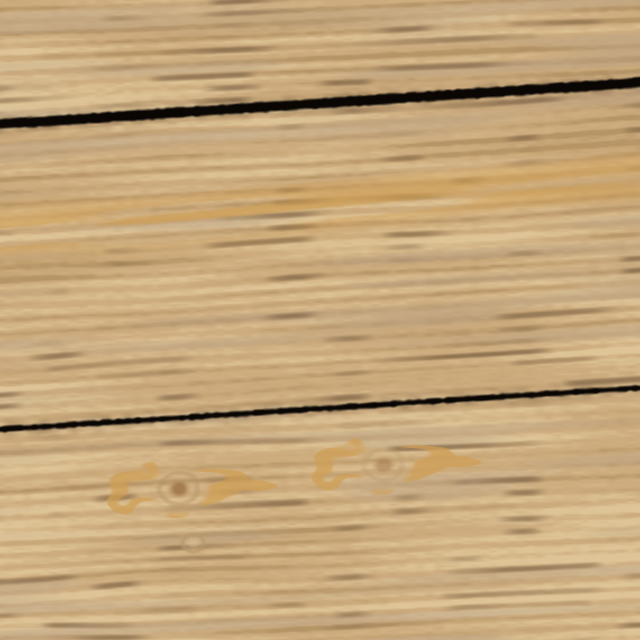
Give the GLSL for this texture, as a Shadertoy shader.

```glsl
// Three ribbed softwood boards, slightly tilted, parted by two dark gaps.
// Fine grooves and stretched value noise set the tone; amber figure and
// ringed knots are laid over it, and the gaps are drawn last.

const float GAP_SLOPE = 0.065;      // rise of the gaps across the canvas
const float GAP_START = 0.329;      // height of the lower gap at the left
const float BOARD_PITCH = 0.477;    // distance from gap to gap
const float GAP_THIN = 0.0042;      // half width of the lower gap
const float GAP_WIDE = 0.0078;      // half width of the upper gap
const float GROOVES = 51.0;         // grooves per canvas height
const float MIDDLE_SLOPE = 0.060;   // groove tilt on the middle board
const float OUTER_SLOPE = 0.046;    // groove tilt on the outer boards
const int KNOTS = 2;
const vec2 KNOT_FIRST = vec2(0.28, 0.236);
const vec2 KNOT_STEP = vec2(0.32, 0.037);
const vec2 PIN_KNOT = vec2(0.302, 0.151);

const vec3 LIGHT = vec3(0.87, 0.77, 0.59);
const vec3 MID = vec3(0.80, 0.67, 0.49);
const vec3 SHADE = vec3(0.71, 0.58, 0.40);
const vec3 DARK = vec3(0.46, 0.36, 0.25);
const vec3 AMBER = vec3(0.81, 0.62, 0.33);
const vec3 KNOT_BROWN = vec3(0.62, 0.45, 0.27);
const vec3 GREY_WOOD = vec3(0.73, 0.64, 0.53);
const vec3 GAP_BLACK = vec3(0.035, 0.025, 0.015);

float hash(vec2 p) {
    vec3 q = fract(vec3(p.xyx) * 0.1031);
    q += dot(q, q.yzx + 33.33);
    return fract((q.x + q.y) * q.z);
}

float noise(vec2 p) {
    vec2 cell = floor(p), f = fract(p);
    f = f * f * (3.0 - 2.0 * f);
    return mix(mix(hash(cell), hash(cell + vec2(1, 0)), f.x),
               mix(hash(cell + vec2(0, 1)), hash(cell + vec2(1, 1)), f.x), f.y);
}

float bell(float x, float width) {
    return exp(-x * x / (width * width));
}

// Ribbed wood: p is the canvas point, v its height along the grain.
vec3 ribbedWood(vec2 p, float v) {
    float g = v * GROOVES + 0.5 * (noise(vec2(p.x * 4.0, v * 14.0)) - 0.5);
    float row = floor(g);
    float groove = 1.0 - smoothstep(0.04, 0.38, abs(fract(g) - 0.5));
    float depth = mix(0.2, 1.0, noise(vec2(p.x * 4.0 + 3.0, row * 7.3)));

    float tone = 0.68 - 0.50 * groove * depth;
    tone += 0.34 * (noise(vec2(p.x * 2.5, v * 120.0)) - 0.5);
    tone += 0.38 * (noise(vec2(p.x * 4.0 + 9.0, v * 38.0)) - 0.5);
    tone += 0.36 * (noise(p * vec2(3.0, 6.0) + 5.0) - 0.5);
    tone += 0.20 * (noise(p * vec2(70.0, 260.0)) - 0.5);

    vec3 wood = mix(SHADE, MID, smoothstep(0.0, 0.5, tone));
    wood = mix(wood, LIGHT, smoothstep(0.45, 0.95, tone));
    float grey = smoothstep(0.55, 0.9, noise(vec2(p.x * 3.0 + 20.0, v * 52.0)));
    wood = mix(wood, GREY_WOOD, 0.45 * grey);
    float fleck = smoothstep(0.62, 0.95, noise(vec2(p.x * 11.0, row * 5.7)));
    return mix(wood, DARK, 0.6 * fleck * groove);
}

// Brown core, thin rings and a long amber flame to both sides.
vec3 addKnot(vec3 wood, vec2 d, float strength) {
    float wobble = noise(d * vec2(22.0, 45.0) + 40.0) - 0.5;
    float r = length(d * vec2(0.85, 1.0)) + 0.006 * wobble;
    float flame = length(d * vec2(0.30, 1.0)) + 0.030 * wobble;
    float bands = smoothstep(0.1, 0.8, cos(flame * 230.0));
    float reach = smoothstep(0.030, 0.045, r) * (1.0 - smoothstep(0.030, 0.056, flame));
    wood = mix(wood, AMBER, 0.75 * bands * reach);
    float rings = (0.5 + 0.5 * cos(r * 480.0)) * (1.0 - smoothstep(0.026, 0.040, r));
    wood = mix(wood, SHADE, 0.55 * rings * strength);
    return mix(wood, KNOT_BROWN, strength * (1.0 - smoothstep(0.008, 0.016, r)));
}

void mainImage(out vec4 fragColor, in vec2 fragCoord) {
    vec2 p = fragCoord / iResolution.xy;
    float pixel = 1.0 / iResolution.y;

    // Board layout
    float along = (p.y - GAP_SLOPE * p.x - GAP_START) / BOARD_PITCH;
    float board = floor(along);
    float slope = board == 0.0 ? MIDDLE_SLOPE : OUTER_SLOPE;
    vec3 color = ribbedWood(p, p.y - slope * p.x + board * 0.007);

    // Amber streak along the middle board
    float lift = p.y - 0.09 * p.x - 0.635;
    float streak = smoothstep(0.35, 0.75, noise(vec2(p.x * 3.5, lift * 70.0)));
    color = mix(color, AMBER, board == 0.0 ? 0.7 * streak * bell(lift, 0.038) : 0.0);

    // Knots on the lower board
    for (int i = 0; i < KNOTS; i++) {
        vec2 d = p - KNOT_FIRST - float(i) * KNOT_STEP;
        d.y -= 0.03 * d.x;
        color = addKnot(color, d, 0.85 - 0.35 * float(i));
    }
    float pin = length((p - PIN_KNOT) * vec2(0.8, 1.0));
    color = mix(color, SHADE, 0.7 * bell(pin - 0.013, 0.003));
    color = mix(color, LIGHT, 0.6 * bell(pin, 0.009));

    // Gaps with rough edges and a soft brown rim
    float nearest = floor(along + 0.5);
    float halfWidth = nearest > 0.5 ? GAP_WIDE : GAP_THIN;
    float fray = 0.0022 * (noise(p * vec2(130.0, 90.0)) - 0.5);
    float edge = abs(along - nearest) * BOARD_PITCH - halfWidth + fray;
    float rim = exp(-max(edge, 0.0) / 0.006) * noise(p * vec2(60.0, 160.0));
    color = mix(color, DARK, 0.65 * rim);
    float blur = 0.0012 + pixel;
    color = mix(color, GAP_BLACK, 1.0 - smoothstep(-blur, blur, edge));

    fragColor = vec4(color, 1.0);
}
```
